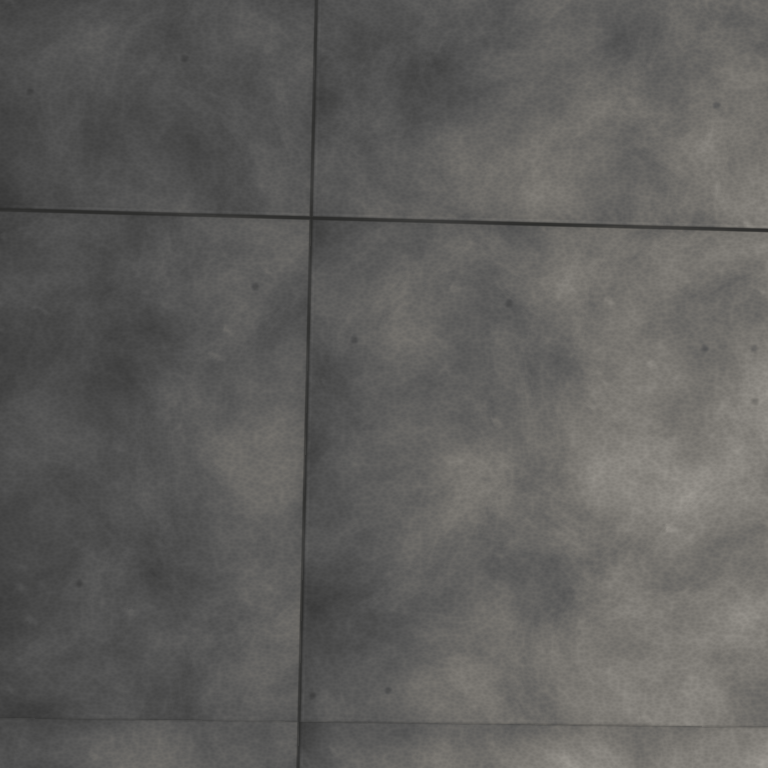
Reproduce this texture procedurally as a Shadertoy shader.

```glsl
// Large grey concrete floor tiles with slightly skewed joints, lit from the right.
// A sheared grid gives tile ids and joint distances; warped layered sines make the
// cloudy staining, and cellular noise makes the grain, pits and pale scuffs.

const vec2  CORNER       = vec2(0.388, 0.065);  // crossing of the lower joints
const vec2  PITCH        = vec2(0.66, 0.662);   // tile size
const float COLUMN_LEAN  = 0.024;               // drift of upright joints with height
const float ROW_SLOPE    = -0.012;              // tilt of the lower joint
const float ROW_TAPER    = -0.015;              // rows narrow towards the right
const vec2  JOINT_HALF   = vec2(0.0021, 0.0024);// half widths: upright, level
const vec3  JOINT_COLOR  = vec3(0.165, 0.165, 0.16);
const vec3  COOL_TINT    = vec3(1.0, 1.0, 0.997);
const vec3  WARM_TINT    = vec3(1.025, 1.0, 0.955);
const float SHADE_LEFT   = 0.277;
const float SHADE_RIGHT  = 0.49;
const float STAIN_AMOUNT = 0.20;
const float GRAIN_AMOUNT = 0.10;
const float STAIN_SCALE  = 17.0;
const mat2  TURN         = mat2(0.8, 0.6, -0.6, 0.8);

float hash(vec2 p) {
    vec3 q = fract(p.xyx * vec3(0.1031, 0.1030, 0.0973));
    q += dot(q, q.yzx + 33.33);
    return fract((q.x + q.y) * q.z);
}

// Distance to the nearest scattered point, and that point's random id.
vec2 cellular(vec2 p) {
    vec2 cell = floor(p), nearest = vec2(9.0, 0.0);
    for (int j = -1; j <= 1; j++)
    for (int i = -1; i <= 1; i++) {
        vec2 c = cell + vec2(i, j);
        vec2 seed = c + vec2(hash(c), hash(c + 71.7));
        float d = length(p - seed);
        if (d < nearest.x) nearest = vec2(d, hash(c + 19.3));
    }
    return nearest;
}

// Layered sines, turned and gently warped at each octave.
float clouds(vec2 p) {
    float sum = 0.0, amp = 0.5;
    for (int i = 0; i < 7; i++) {
        p = TURN * p + 0.4 * sin(p.yx * 0.9 + float(i) * 1.7);
        sum += amp * sin(p.x) * sin(p.y);
        p = p * 1.9 + 3.1;
        amp *= 0.64;
    }
    return sum;
}

// Soft coverage of a line of the given half width.
float line(float dist, float halfWidth, float soft) {
    return 1.0 - smoothstep(halfWidth - soft, halfWidth + soft, abs(dist));
}

void mainImage(out vec4 fragColor, in vec2 fragCoord) {
    vec2 uv = fragCoord / iResolution.xy;
    float soft = max(1.0 / iResolution.y, 0.0012);

    // Skewed tile grid
    vec2 size = PITCH + vec2(0.0, ROW_TAPER * uv.x);
    vec2 origin = CORNER + vec2(COLUMN_LEAN * uv.y, ROW_SLOPE * uv.x);
    vec2 grid = (uv - origin) / size;
    vec2 tile = floor(grid);
    vec2 inTile = fract(grid) * size;
    vec2 toJoint = (grid - floor(grid + 0.5)) * size;

    // Broad light: brighter to the right, dimmer at the top and past each joint
    float shade = mix(SHADE_LEFT, SHADE_RIGHT, uv.x);
    shade -= 0.075 * uv.x * smoothstep(0.55, 0.95, uv.y);
    shade -= 0.045 * exp(-inTile.x / 0.1) * step(0.0, tile.x);
    shade += 0.035 * (1.0 - smoothstep(-0.08, 0.0, grid.y));
    shade *= 1.0 + 0.03 * (hash(tile + 5.0) - 0.5);

    // Cloudy stains, differing from tile to tile
    vec2 shift = 9.0 * vec2(hash(tile + 40.0), hash(tile + 80.0));
    float stain = clouds(uv * STAIN_SCALE + shift);
    stain += 0.45 * clouds(uv.yx * vec2(9.0, 6.0) + shift.yx);
    shade *= 1.0 + STAIN_AMOUNT * stain;

    // Fine grain, slightly stretched sideways
    float grain = cellular(uv * vec2(150.0, 210.0)).x - 0.5;
    grain += 0.6 * (cellular(TURN * uv * 85.0 + 7.0).x - 0.5);
    shade *= 1.0 + GRAIN_AMOUNT * grain;

    // Sparse dark pits and pale scuffs
    vec2 pit = cellular(uv * 22.0 + 3.0);
    shade *= 1.0 - 0.18 * step(0.965, pit.y) * (1.0 - smoothstep(0.03, 0.16, pit.x));
    vec2 scuff = cellular(TURN * uv * vec2(16.0, 30.0) + 0.3 * stain);
    shade *= 1.0 + 0.11 * step(0.93, scuff.y) * (1.0 - smoothstep(0.02, 0.22, scuff.x));

    vec3 color = shade * mix(COOL_TINT, WARM_TINT, smoothstep(0.31, 0.47, shade));

    // Joints: thin pale bevel, soft shadow and dark core; the lower level joint is faint
    float rowDepth = mix(0.22, 0.92, smoothstep(0.3, 0.7, grid.y));
    float wear = 0.86 + 0.14 * sin(uv.x * 23.0 + 4.0 * sin(uv.y * 17.0));
    vec2 depth = vec2(0.78, rowDepth) * wear;
    vec2 bevel = vec2(line(toJoint.x - 0.005, 0.0012, soft),
                      line(toJoint.y - 0.005, 0.0012, soft));
    vec2 halo = exp(-abs(toJoint) / 0.006);
    vec2 core = vec2(line(toJoint.x, JOINT_HALF.x, soft),
                     line(toJoint.y, JOINT_HALF.y * mix(0.5, 1.0, rowDepth), soft));
    color *= 1.0 + 0.09 * dot(bevel, depth) - 0.12 * dot(halo, depth);
    color = mix(color, JOINT_COLOR, max(core.x * depth.x, core.y * depth.y));

    fragColor = vec4(clamp(color, 0.0, 1.0), 1.0);
}
```
